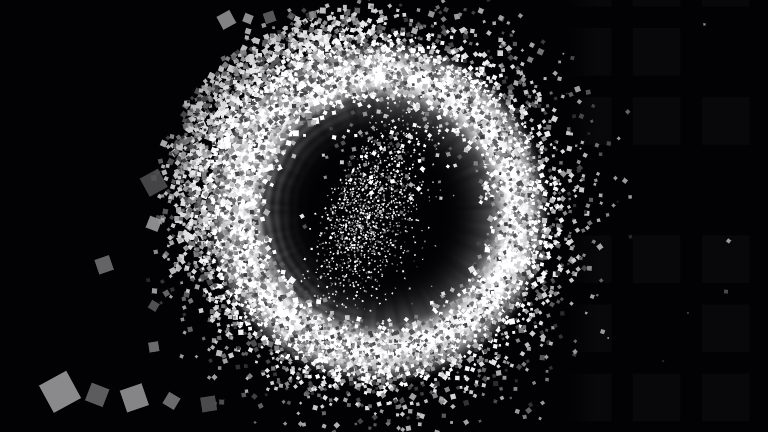
Give the GLSL for this background, as a WebGL 1 fragment shader.

```glsl
precision highp float;
// A glowing ring of scattered square fragments around a dark hollow with fine dust.
uniform vec2 u_resolution;

const vec2 CENTER = vec2(0.875, 0.509);
const vec2 LOBE_DIRECTION = vec2(-0.83, 0.56);

float hash(vec2 p) {
  vec3 q = fract(vec3(p.xyx) * 0.1031);
  q += dot(q, q.yzx + 33.33);
  return fract((q.x + q.y) * q.z);
}

float noise(vec2 p) {
  vec2 i = floor(p), f = fract(p);
  f = f * f * (3.0 - 2.0 * f);
  float low = mix(hash(i), hash(i + vec2(1.0, 0.0)), f.x);
  float high = mix(hash(i + vec2(0.0, 1.0)), hash(i + 1.0), f.x);
  return mix(low, high, f.y);
}

// Coverage of a rotated square, softened over one pixel.
float square(vec2 p, float halfSize, float angle, float pixel) {
  float c = cos(angle), s = sin(angle);
  vec2 q = abs(vec2(c * p.x + s * p.y, c * p.y - s * p.x));
  return 1.0 - smoothstep(-0.6 * pixel, 0.6 * pixel, max(q.x, q.y) - halfSize);
}

// Strength of the wide swell on the upper left of the ring.
float lobe(vec2 d) {
  float along = max(dot(normalize(d + 0.0001), LOBE_DIRECTION), 0.0);
  return along * along;
}

float ringDensity(vec2 c) {
  vec2 d = c - CENTER;
  float r = length(d), swell = lobe(d);
  float beyond = max(r - 0.355 - 0.125 * swell, 0.0);
  float falloff = exp(-beyond / mix(0.062, 0.02, swell));
  float limit = 1.0 - smoothstep(0.50, 0.64 - 0.1 * swell, r);
  return 0.8 * smoothstep(0.23, 0.32, r) * falloff * limit;
}

// Fine dust with a slanted left boundary.
float dustDensity(vec2 c) {
  vec2 d = (c - vec2(0.85 + 0.25 * (c.y - 0.52), 0.51)) / vec2(0.09, 0.16);
  float boundary = 0.78 + 0.45 * (c.y - 0.583);
  return 0.8 * exp(-dot(d, d)) * smoothstep(-0.02, 0.03, c.x - boundary);
}

// Coarser flecks falling from the top of the hollow.
float fleckDensity(vec2 c) {
  vec2 d = (c - vec2(0.90, 0.67)) / vec2(0.14, 0.10);
  return 0.55 * exp(-dot(d, d));
}

float density(vec2 c, float kind) {
  if (kind < 0.5) return ringDensity(c);
  return kind < 1.5 ? dustDensity(c) : fleckDensity(c);
}

// Draws one jittered grid of squares over the given shade.
float scatter(float shade, vec2 p, float cell, float size, float kind, float seed, float pixel) {
  vec2 home = floor(p / cell);
  for (int y = -1; y <= 1; y++) {
    for (int x = -1; x <= 1; x++) {
      vec2 id = home + vec2(float(x), float(y));
      vec2 key = id + seed * 17.3;
      vec2 c = (id + vec2(hash(key + 3.1), hash(key + 7.7))) * cell;
      if (hash(key + 51.9) < density(c, kind)) {
        float h = hash(key + 23.4);
        float halfSize = cell * size * mix(0.55, 1.0, hash(key + 91.2));
        float fade = mix(1.0, 0.6, smoothstep(0.38, 0.56, length(c - CENTER)));
        float tone = min(0.22 + 1.15 * h, 1.0) * fade;
        shade = mix(shade, tone, square(p - c, halfSize, h * 6.28, pixel));
      }
    }
  }
  return shade;
}

// Draws five large squares on a line whose middle may bow sideways.
float squareRow(float shade, vec2 p, vec2 start, vec2 stride, float bow, float size, float pixel) {
  for (int i = 0; i < 5; i++) {
    float n = float(i);
    vec2 c = start + stride * n - vec2(bow * max(0.0, 1.0 - abs(n - 2.0)), 0.0);
    float halfSize = size * (1.0 - 0.13 * n) * (mod(n, 2.0) < 0.5 ? 1.0 : 0.7);
    float tone = 0.28 + 0.34 * hash(c * 91.0);
    shade = mix(shade, tone, 0.9 * square(p - c, halfSize, 0.5 + 0.7 * n, pixel));
  }
  return shade;
}

// Soft ring light with concentric ridges and radial streaks inside.
float hollowLight(vec2 d) {
  float r = length(d), angle = atan(d.y, d.x);
  float inner = smoothstep(0.13, 0.30, r);
  float ridges = sin(r * 300.0 + 1.5 * noise(d * 20.0)) * smoothstep(0.05, -0.2, d.x);
  float streaks = noise(vec2(cos(angle), sin(angle)) * 22.0 + 40.0);
  float grey = 0.36 * inner * inner * (0.75 + 0.25 * ridges + 0.4 * streaks);
  float glow = 0.65 * smoothstep(0.255, 0.315, r);
  return (grey + glow) * (1.0 - smoothstep(0.325, 0.405, r));
}

void main() {
  float pixel = 1.0 / u_resolution.y;
  vec2 p = gl_FragCoord.xy * pixel;
  float shade = 0.008 + hollowLight(p - CENTER);
  // Faint blocks in the right background.
  vec2 block = floor(p / 0.16);
  float blockMask = square(p - (block + 0.5) * 0.16, 0.055, 0.0, pixel);
  shade += 0.025 * blockMask * step(0.5, hash(block)) * smoothstep(1.3, 1.4, p.x);
  // Ring fragments, from coarse to fine.
  for (int i = 0; i < 4; i++) {
    float n = float(i);
    float cell = 0.018 - 0.002 * n;
    shade = scatter(shade, p, cell, 0.38 + 0.08 * lobe(p - CENTER), 0.0, n + 1.0, pixel);
  }
  // Dust and flecks in the hollow.
  shade = scatter(shade, p, 0.0065, 0.32, 1.0, 6.0, pixel);
  shade = scatter(shade, p, 0.009, 0.27, 1.0, 7.0, pixel);
  shade = scatter(shade, p, 0.014, 0.35, 2.0, 8.0, pixel);
  // Large stray squares at lower left, left and top.
  shade = squareRow(shade, p, vec2(0.139, 0.093), vec2(0.086, -0.007), 0.0, 0.036, pixel);
  shade = squareRow(shade, p, vec2(0.356, 0.577), vec2(0.0, -0.095), 0.115, 0.024, pixel);
  shade = squareRow(shade, p, vec2(0.524, 0.954), vec2(0.05, 0.003), 0.0, 0.017, pixel);
  gl_FragColor = vec4(vec3(shade) + vec3(0.0, 0.0, 0.008), 1.0);
}
```
